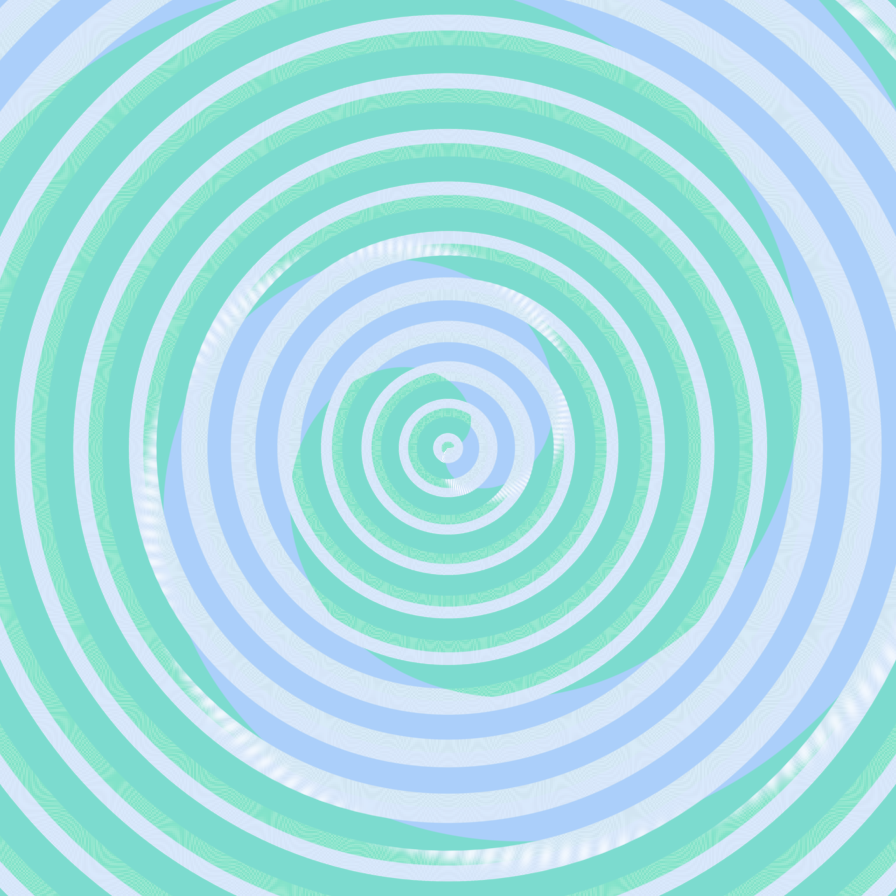
Give the GLSL for this background, as a three.js fragment shader.

```glsl
varying vec2 vUv;

#define TAU 6.2831853
#define RING_START 0.0169   // radius of the first ring edge
#define RING_STEP 0.0366    // spacing of the inner rings
#define RING_GROWTH 0.0017  // growth of the spacing outward
#define SPIRAL_RINGS 8.0    // rings crossed by one spiral turn
#define GREEN_FROM 2.2
#define GREEN_TO 7.5
#define STREAK_AT 2.47
#define GRAIN_CELLS 512.0
#define GRAIN_RINGS 300.0
#define EDGE 0.0011

const vec3 BLUE = vec3(0.67, 0.81, 0.98);
const vec3 TEAL = vec3(0.485, 0.86, 0.81);
const vec3 MINT_DEEP = vec3(0.48, 0.88, 0.78);
const vec3 MINT_LIGHT = vec3(0.60, 0.91, 0.82);
const vec3 PALE = vec3(0.835, 0.91, 0.96);
const vec3 PALE_COOL = vec3(0.845, 0.905, 0.98);
const vec3 WHITE = vec3(0.97, 0.985, 1.0);

// Derivative of radius by ring number
float ringSpacing(float radius) {
  return sqrt(RING_STEP * RING_STEP + 4.0 * RING_GROWTH * (radius - RING_START));
}

// Continuous ring number, with spacing that widens outward
float ringNumber(float radius) {
  return (ringSpacing(radius) - RING_STEP) / (2.0 * RING_GROWTH);
}

// Repeating band around a centre within each ring
float ringBand(float ring, float centre, float halfWidth, float soft) {
  float d = abs(fract(ring - centre + 0.5) - 0.5);
  return 1.0 - smoothstep(-soft, soft, d - halfWidth);
}

float between(float x, float from, float to, float soft) {
  return smoothstep(from - soft, from + soft, x)
       * (1.0 - smoothstep(to - soft, to + soft, x));
}

// Very fine rings sampled on a coarse grid, giving interference figures
float moire(vec2 uv) {
  vec2 cell = (floor(uv * GRAIN_CELLS) + 0.5) / GRAIN_CELLS;
  return 0.5 + 0.5 * cos(TAU * GRAIN_RINGS * ringNumber(length(cell - 0.5)));
}

void main() {
  vec2 p = vUv - 0.5;
  float radius = length(p);
  float angle = atan(p.y, p.x);
  float ring = ringNumber(radius);
  float spiral = mod(ring - SPIRAL_RINGS * angle / TAU, SPIRAL_RINGS);

  // Edge softness, converted from canvas units
  float ringSoft = EDGE / ringSpacing(radius);
  float spiralSoft = length(vec2(ringSoft, EDGE * SPIRAL_RINGS / (TAU * max(radius, 0.004))));

  // Ring bands and the spiral arm
  float lightBand = ringBand(ring, 0.74, 0.26, ringSoft);
  float paleBand = ringBand(ring, 0.865, 0.135, ringSoft);
  float greenArm = between(spiral, GREEN_FROM, GREEN_TO, spiralSoft);
  float mintArm = smoothstep(GREEN_FROM + 0.25, GREEN_FROM + 0.6, spiral)
                * (1.0 - smoothstep(GREEN_TO - spiralSoft, GREEN_TO + spiralSoft, spiral));

  // Interference grain within the light bands
  float grain = moire(vUv);
  vec3 mint = mix(MINT_DEEP, MINT_LIGHT, 0.25 + 0.75 * grain);
  vec3 pale = PALE + 0.025 * (grain - 0.5);
  vec3 cool = PALE_COOL + 0.015 * (grain - 0.5);

  vec3 base = mix(BLUE, TEAL, greenArm);
  vec3 light = mix(mix(pale, mint, mintArm), cool, paleBand);
  vec3 color = mix(base, light, lightBand);

  // Fanned white streaks along the inner edge of the arm
  float offset = spiral - STREAK_AT;
  float fan = 0.5 + 0.5 * sin(140.0 * angle + 9.0 * offset);
  float streak = exp(-offset * offset / 0.035) * fan * lightBand;
  color = mix(color, WHITE, 0.8 * streak);

  gl_FragColor = vec4(color, 1.0);
}
```
